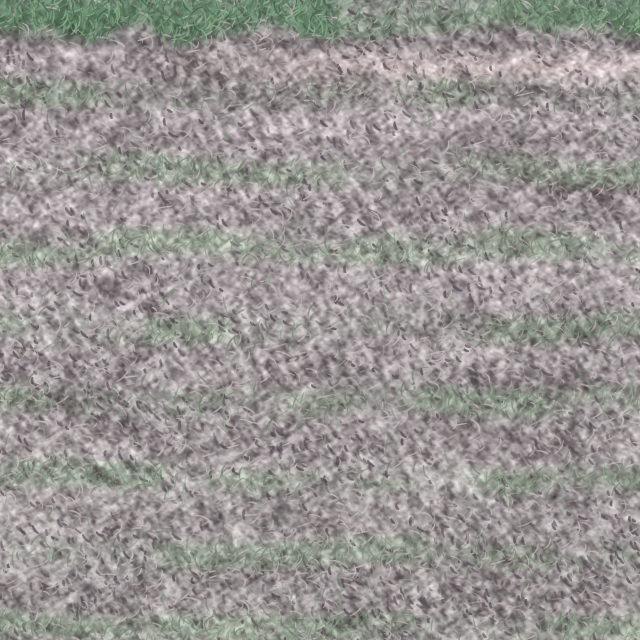
A WebGL 2 fragment shader for this texture:

```glsl
#version 300 es
precision highp float;

uniform vec2 u_resolution;
out vec4 fragColor;

const vec3 SOIL = vec3(0.635, 0.602, 0.612);
const vec3 STRAW = vec3(0.80, 0.755, 0.755);
const vec3 GAP = vec3(0.33, 0.29, 0.32);
const vec3 ROW_DARK = vec3(0.38, 0.45, 0.37);
const vec3 ROW_LIGHT = vec3(0.63, 0.70, 0.62);
const vec3 VERGE_DARK = vec3(0.24, 0.38, 0.28);
const vec3 VERGE_LIGHT = vec3(0.56, 0.71, 0.56);
const float GRAIN_CONTRAST = 0.105;
const float ROW_START = 0.015;
const float ROW_SPACING = 0.119;
const float VERGE_EDGE = 0.945;
const float CELL = 0.017;
const float SOFTNESS = 0.0013;
const int GAP_LAYERS = 2;
const int STRAW_LAYERS = 2;
const int GRASS_LAYERS = 5;

float hash(vec2 p) {
    return fract(sin(dot(p, vec2(127.1, 311.7))) * 43758.5);
}

float noise(vec2 p) {
    vec2 cell = floor(p);
    vec2 f = fract(p);
    f = f * f * (3.0 - 2.0 * f);
    float low = mix(hash(cell), hash(cell + vec2(1, 0)), f.x);
    float high = mix(hash(cell + vec2(0, 1)), hash(cell + vec2(1, 1)), f.x);
    return mix(low, high, f.y);
}

// Noise stretched along a direction, centred on zero
float streaks(vec2 p, float angle, vec2 frequency) {
    vec2 along = vec2(cos(angle), sin(angle));
    vec2 q = vec2(dot(p, along), dot(p, vec2(-along.y, along.x)));
    return noise(q * frequency + 40.0) - 0.5;
}

// Dense grass along the upper border
float verge(vec2 p) {
    float ragged = 0.05 * (noise(p * vec2(14.0, 20.0)) - 0.5);
    float clumps = smoothstep(0.12, 0.42, noise(vec2(p.x * 7.0 + 3.0, 2.0)));
    return smoothstep(-0.015, 0.02, p.y + ragged - VERGE_EDGE) * mix(0.35, 1.0, clumps);
}

// Sparse, patchy sowing rows
float sownRows(vec2 p) {
    float wobble = 0.2 * (noise(p * vec2(5.0, 8.0)) - 0.5);
    float phase = (p.y - ROW_START) / ROW_SPACING + wobble;
    float away = abs(fract(phase + 0.5) - 0.5) * ROW_SPACING;
    float patches = smoothstep(0.2, 0.75, noise(p * vec2(10.0, 14.0) + 7.0));
    float strays = 0.10 * (1.0 - p.y);
    return (1.0 - smoothstep(0.006, 0.033, away)) * mix(0.18, 1.0, patches) + strays;
}

// Coverage of a tapered, slightly bent strand centred on the origin
float strand(vec2 p, float angle, float halfLength, float halfWidth, float bend) {
    vec2 along = vec2(cos(angle), sin(angle));
    float t = dot(p, along) / halfLength;
    float across = dot(p, vec2(-along.y, along.x)) - bend * halfLength * (t * t - 0.3);
    float width = halfWidth * (1.0 - 0.6 * t * t);
    float side = 1.0 - smoothstep(-SOFTNESS, SOFTNESS, abs(across) - width);
    return side * (1.0 - smoothstep(0.75, 1.0, abs(t)));
}

vec3 soilColor(vec2 p) {
    float grain = 2.7 * streaks(p, -0.95, vec2(75.0, 150.0))
                + 2.2 * streaks(p, 0.65, vec2(85.0, 170.0))
                + 1.7 * streaks(p, -0.3, vec2(210.0, 260.0))
                + 1.3 * streaks(p, 0.0, vec2(2.5, 27.0))
                + 1.1 * streaks(p, 0.0, vec2(11.0, 24.0));
    // Pale strip of dry litter below the verge
    float strip = exp(-pow((p.y - 0.895) / 0.022, 2.0)) * smoothstep(0.2, 0.6, p.x);
    vec3 color = SOIL + GRAIN_CONTRAST * grain;
    return color + strip * vec3(0.09, 0.065, 0.055);
}

// Gaps first, then dry straw, then living blades
vec3 scatterStrands(vec3 color, vec2 p) {
    for (int layer = 0; layer < GAP_LAYERS + STRAW_LAYERS + GRASS_LAYERS; layer++) {
        vec2 shift = vec2(0.37, 0.61) * float(layer);
        vec2 home = floor(p / CELL + shift);
        for (int k = 0; k < 9; k++) {
            vec2 id = home + vec2(k % 3 - 1, k / 3 - 1);
            vec2 key = id + 71.0 * float(layer);
            vec2 root = (id - shift + vec2(hash(key), hash(key + 13.7))) * CELL;
            float chance = hash(key + 29.3);
            float turn = hash(key + 41.9) - 0.5;
            float size = hash(key + 57.1);
            float shade = hash(key + 83.3);
            vec2 offset = p - root;
            if (layer < GAP_LAYERS) {
                float crumbly = noise(root * vec2(7.0, 20.0) + 5.0);
                float keep = step(chance, 0.08 + 0.55 * crumbly * crumbly);
                float cover = strand(offset, -0.95 + 1.3 * turn, mix(0.004, 0.010, size), 0.0022, 0.2);
                color = mix(color, GAP, keep * cover * mix(0.3, 0.8, shade));
            } else if (layer < GAP_LAYERS + STRAW_LAYERS) {
                float litter = noise(root * vec2(5.0, 16.0) + 19.0);
                float keep = step(chance, 0.15 + 0.5 * litter);
                float cover = strand(offset, 0.2 + 2.6 * turn, mix(0.005, 0.015, size), 0.0012, turn);
                color = mix(color, STRAW, keep * cover * mix(0.3, 0.85, shade));
            } else {
                float lush = verge(root);
                float keep = step(chance, max(lush, 0.55 * sownRows(root)));
                float cover = strand(offset, 1.35 + 2.2 * turn, mix(0.006, 0.016, size), 0.0013, 0.7 * (shade - 0.5));
                vec3 blade = mix(mix(ROW_DARK, ROW_LIGHT, shade), mix(VERGE_DARK, VERGE_LIGHT, shade), lush);
                color = mix(color, blade, keep * cover * mix(0.62, 0.85, lush));
            }
        }
    }
    return color;
}

void main() {
    vec2 p = gl_FragCoord.xy / u_resolution.y;
    vec3 color = soilColor(p);

    // Green cast of the thin growth and shade under the verge
    float lush = verge(p);
    color = mix(color, color * vec3(0.90, 0.99, 0.90), min(sownRows(p), 1.0));
    color = mix(color, VERGE_DARK + 0.4 * (color - 0.5), 0.65 * lush);
    float shade = exp(-pow((p.y - 0.935) / 0.013, 2.0)) * noise(vec2(p.x * 9.0, 4.0));
    color *= 1.0 - 0.28 * shade;

    fragColor = vec4(clamp(scatterStrands(color, p), 0.0, 1.0), 1.0);
}
```
